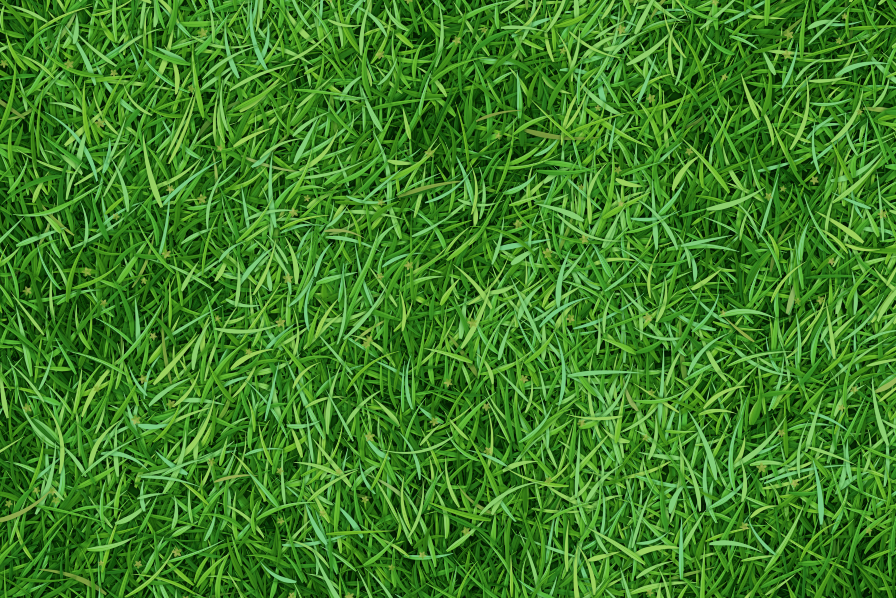
Reproduce this texture procedurally as a WebGL 2 fragment shader.

```glsl
#version 300 es
precision highp float;
// Dense lawn seen from above: layered slender blades with small seed heads.
uniform vec2 u_resolution;
out vec4 fragColor;

const int LAYERS = 30;
const float COVERAGE = 2.4;

float hash(vec2 p) {
    return fract(sin(dot(p, vec2(127.1, 311.7))) * 43758.5);
}

vec4 hash4(vec2 p) {
    return fract(sin(vec4(dot(p, vec2(127.1, 311.7)), dot(p, vec2(269.5, 183.3)),
                          dot(p, vec2(113.5, 271.9)), dot(p, vec2(246.1, 124.6)))) * 43758.5);
}

float noise(vec2 p) {
    vec2 i = floor(p), f = fract(p);
    f = f * f * (3.0 - 2.0 * f);
    return mix(mix(hash(i), hash(i + vec2(1, 0)), f.x),
               mix(hash(i + vec2(0, 1)), hash(i + vec2(1, 1)), f.x), f.y);
}

// Tone 0..1 to green, with stops placed by their share of the lawn
vec3 grassColor(float tone) {
    vec3 c = mix(vec3(0.02, 0.15, 0.01), vec3(0.07, 0.31, 0.03), smoothstep(0.02, 0.17, tone));
    c = mix(c, vec3(0.17, 0.45, 0.09), smoothstep(0.17, 0.37, tone));
    c = mix(c, vec3(0.25, 0.57, 0.12), smoothstep(0.37, 0.59, tone));
    c = mix(c, vec3(0.41, 0.74, 0.20), smoothstep(0.59, 0.80, tone));
    return mix(c, vec3(0.55, 0.82, 0.44), smoothstep(0.80, 0.95, tone));
}

vec2 rotate(vec2 p, float angle) {
    float c = cos(angle), s = sin(angle);
    return vec2(c * p.x + s * p.y, c * p.y - s * p.x);
}

// Returns signed distance, position along the blade and position across it
vec3 blade(vec2 p, float halfLength, float halfWidth, float bend) {
    float along = p.x / halfLength;
    float across = p.y - bend * halfLength * along * along;
    float taper = pow(max(1.0 - along, 0.0) * 0.6, 0.7) * smoothstep(-1.4, -0.4, along);
    float width = halfWidth * taper;
    float d = max(abs(across) - width, abs(p.x) - halfLength);
    return vec3(d, along, across / max(width, 0.0005));
}

// One scattered layer of blades, drawn with soft contact shadows
vec3 drawLayer(vec3 color, vec2 p, float layer, float pixel) {
    float depth = exp(-COVERAGE * (1.0 - (layer + 1.0) / float(LAYERS)));
    vec4 layerRandom = hash4(vec2(layer, 7.3));
    float cellSize = mix(0.050, 0.092, layerRandom.x);
    float turn = layerRandom.w * 3.0;
    vec2 grid = rotate(p, turn) / cellSize + layerRandom.yz * 20.0;
    vec2 cell = floor(grid);
    for (int j = -1; j <= 1; j++) {
        for (int i = -1; i <= 1; i++) {
            vec2 id = cell + vec2(i, j);
            vec4 a = hash4(id + layer * 17.3);
            vec4 b = hash4(id + layer * 17.3 + 51.7);
            vec2 offset = rotate((grid - id - a.xy) * cellSize, -turn);
            vec2 root = p - offset;
            float lean = noise(root * 3.0 + 4.0) - 0.5;
            float angle = 1.4 + (a.z + a.w - 1.0) * 1.9 - lean * 1.2;
            float halfLength = cellSize * mix(0.45, 0.86, b.x);
            float halfWidth = mix(0.0029, 0.0056, b.y * b.y);
            vec3 shape = blade(rotate(offset, angle), halfLength, halfWidth, (b.z - 0.5) * 0.5);

            float shadow = 1.0 - smoothstep(-0.001, 0.006, shape.x);
            color *= 1.0 - shadow * vec3(0.34, 0.21, 0.36);

            // Blade tone: height, individual variation, lit side, fold and patch
            float tone = 0.60 + (depth - 0.5) * 0.62 + (b.w - 0.5) * 0.66;
            tone += 0.08 * shape.y + 0.07 * clamp(shape.z, -1.0, 1.0);
            tone -= 0.07 * (1.0 - smoothstep(0.0, 0.35, abs(shape.z)));
            tone += 0.34 * (noise(root * 4.0) - 0.5) + 0.16 * (noise(root * 9.0 + 31.0) - 0.5);
            vec3 green = grassColor(clamp(tone, 0.0, 1.0));
            float hue = fract(b.w * 13.0 + a.x * 5.0) - 0.5;
            green *= 1.0 + hue * vec3(0.28, 0.02, -0.40);
            float straw = step(0.985, fract(a.y * 9.0 + b.x)) * depth;
            green = mix(green, vec3(0.60, 0.66, 0.32), straw * 0.8);
            color = mix(color, green, 1.0 - smoothstep(-0.6 * pixel, 0.7 * pixel, shape.x));
        }
    }
    return color;
}

// Sparse, ragged yellow-green seed heads
vec3 drawSeedHeads(vec3 color, vec2 p, float pixel) {
    vec2 grid = p / 0.085;
    vec2 cell = floor(grid);
    for (int j = -1; j <= 1; j++) {
        for (int i = -1; i <= 1; i++) {
            vec2 id = cell + vec2(i, j);
            vec4 r = hash4(id + 93.1);
            vec2 q = (grid - id - r.xy) * 0.085;
            float lobes = 1.0 + 0.3 * sin(atan(q.y, q.x) * 5.0 + r.w * 6.28);
            float d = length(q) - mix(0.004, 0.007, r.w) * lobes;
            float mask = (1.0 - smoothstep(-pixel, pixel, d)) * step(r.z, 0.5);
            vec3 seed = mix(vec3(0.42, 0.62, 0.14), vec3(0.74, 0.76, 0.42), noise(p * 300.0));
            color = mix(color, seed, mask * 0.85);
        }
    }
    return color;
}

void main() {
    vec2 p = gl_FragCoord.xy / u_resolution.y;
    float pixel = 1.0 / u_resolution.y;
    vec3 color = grassColor(0.16 * noise(p * 40.0));
    for (int k = 0; k < LAYERS; k++) color = drawLayer(color, p, float(k), pixel);
    fragColor = vec4(drawSeedHeads(color, p, pixel), 1.0);
}
```
